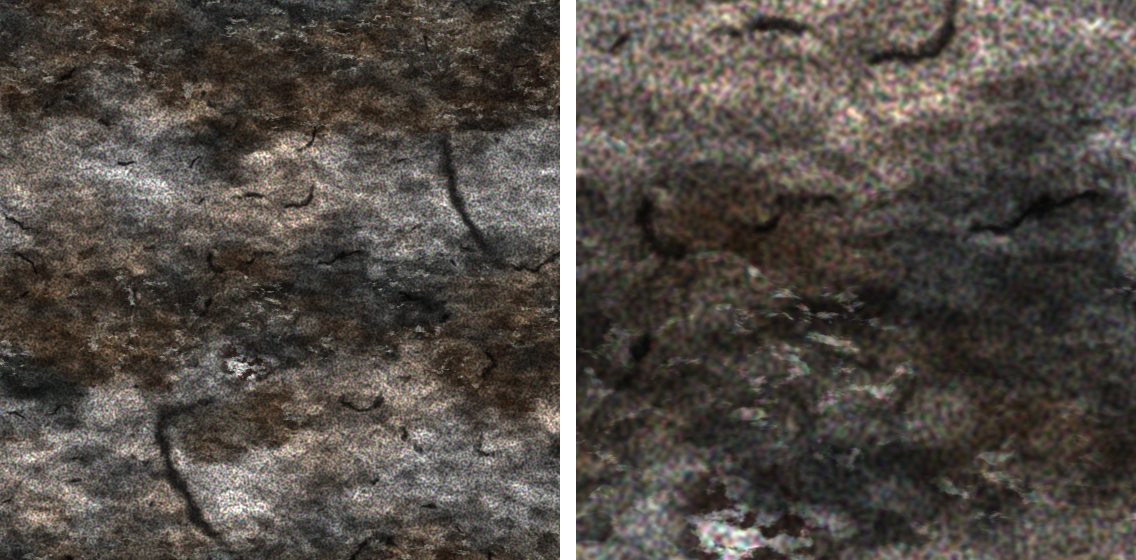
Left, the full canvas; right, a detail of the centre.
Write a Shadertoy shader that draws this texture.

```glsl
float hash(vec2 p) {
    vec3 a = fract(p.xyx * 0.1031);
    a += dot(a, a.yzx + 33.33);
    return fract((a.x + a.y) * a.z);
}

float corner(vec2 cell, vec2 offset) {
    float angle = 6.2832 * hash(cell);
    return dot(vec2(cos(angle), sin(angle)), offset);
}

float gradientNoise(vec2 p) {
    vec2 i = floor(p), f = p - i;
    vec2 u = f * f * f * (f * (f * 6.0 - 15.0) + 10.0);
    vec2 e = vec2(1, 0);
    return mix(mix(corner(i, f), corner(i + e, f - e), u.x),
               mix(corner(i + e.yx, f - e.yx), corner(i + 1.0, f - 1.0), u.x), u.y);
}

float fbm(vec2 p) {
    float sum = 0.0, amp = 1.0;
    for (int i = 0; i < 5; i++) {
        sum += amp * gradientNoise(p);
        p = mat2(1.6, 0.9, -0.9, 1.6) * p + 17.3;
        amp *= 0.6;
    }
    return sum;
}

// Soft grain, tinted separately in each channel, on a tilted lattice
vec3 colourGrain(vec2 p) {
    p = mat2(0.8, 0.6, -0.6, 0.8) * p + 3.0;
    float grey = gradientNoise(p * 215.0) + 0.45 * gradientNoise(p * 120.0 + 40.0);
    vec3 tint = vec3(gradientNoise(p * 160.0 + 91.0),
                     gradientNoise(p * 160.0 + 307.0),
                     gradientNoise(p * 160.0 + 533.0));
    return 0.62 * grey + 0.3 * tint;
}

void mainImage(out vec4 fragColor, in vec2 fragCoord) {
    vec2 p = fragCoord / iResolution.y;
    vec2 warp = vec2(fbm(p * 7.0 + 50.0), fbm(p * 7.0 + 80.0));
    vec2 ragged = vec2(fbm(p * 38.0 + 20.0), fbm(p * 38.0 + 60.0));
    vec2 w = p + 0.02 * warp + 0.007 * ragged;

    // Two rock courses, the upper one shifted by half a width
    float course = floor((w.y + 0.03) * 2.0);
    vec2 q = vec2(fract(w.x - 0.5 * course), w.y + 0.03 - 0.5 * course);

    // Pale stone below, dark weathered strata above
    float broad = fbm(p * vec2(3.5, 4.5) + 11.0);
    float stone = smoothstep(0.0, 0.16, q.y) * smoothstep(0.36, 0.25, q.y + 0.18 * broad);
    float strata = 1.0 - stone;
    float warmth = smoothstep(-0.4, 0.4, fbm(p * vec2(3.0, 5.0) + 130.0));

    // Curved crack bounding a cool boulder
    float bend = pow(clamp((0.28 - q.y) / 0.23, 0.0, 1.0), 2.2);
    float side = q.x - 0.295 - 0.11 * bend;
    float boulder = smoothstep(0.0, 0.03, side) * smoothstep(0.28, 0.12, side) * stone;
    warmth *= 1.0 - 0.7 * boulder;

    vec3 darkRock = mix(vec3(0.195, 0.2, 0.195), vec3(0.27, 0.215, 0.165), warmth);
    vec3 paleRock = mix(vec3(0.44, 0.435, 0.43), vec3(0.46, 0.415, 0.375), warmth);
    vec3 col = mix(darkRock, paleRock, stone);
    float blotches = fbm(p * vec2(6.0, 9.0) + 200.0);
    float lumps = fbm((p + 0.01 * warp) * vec2(24.0, 34.0) + 7.0);
    col *= 1.0 + 0.52 * blotches + (0.32 + 0.2 * strata) * lumps;
    col += 0.06 * boulder;

    // Chipped relief lit from above
    vec2 chip = (p + 0.02 * warp) * vec2(13.0, 20.0) + 30.0;
    col *= 1.0 + 0.5 * clamp(fbm(chip) - fbm(chip + vec2(0.08, 0.2)), -0.7, 0.7);

    // Mottled pale deposits on the strata
    float deposit = smoothstep(0.0, 0.5, fbm(p * vec2(6.0, 10.0) + 270.0));
    col = mix(col, vec3(0.4, 0.37, 0.325), 0.6 * deposit * strata);

    // Many small bright flakes, flattened along the layers
    vec2 layer = p + 0.012 * warp;
    float flakes = smoothstep(0.08, 0.5, fbm(layer * vec2(40.0, 72.0) + 400.0));
    float flakeZone = smoothstep(-0.3, 0.25, fbm(p * vec2(6.0, 10.0) + 350.0));
    col = mix(col, vec3(0.58, 0.57, 0.54), 0.65 * flakes * flakeZone * strata);

    // Dark gaps and deep stains, densest where stone meets strata
    vec3 soot = mix(vec3(0.105, 0.11, 0.105), vec3(0.14, 0.09, 0.055), warmth);
    float gaps = smoothstep(0.08, 0.45, fbm(layer * vec2(22.0, 42.0) + 600.0));
    float stain = smoothstep(0.05, 0.5, fbm((p + 0.01 * warp) * vec2(6.0, 12.0) + 650.0));
    float edge = stone * strata;
    col = mix(col, soot, min(gaps * (0.08 + 0.45 * strata + 0.8 * edge), 0.9));
    col = mix(col, soot, min(stain * (0.06 + 0.4 * strata + 1.2 * edge), 0.85));

    // Short broken fractures with ragged sides
    float fracture = smoothstep(0.07, 0.0, abs(gradientNoise(w * vec2(8.0, 11.0) + 700.0)));
    fracture *= smoothstep(0.15, 0.45, fbm(p * 12.0 + 800.0));
    col *= 1.0 - 0.7 * fracture;

    // Main crack, its ledge and the rusty hollow at the end
    float width = 0.012 + 0.012 * gradientNoise(p * 25.0);
    float crack = smoothstep(width + 0.01, 0.0, abs(side));
    crack *= smoothstep(0.03, 0.1, q.y) * smoothstep(0.32, 0.27, q.y);
    float ledge = smoothstep(0.014, 0.0, abs(q.y - 0.285 - 0.35 * (q.x - 0.295)));
    ledge *= smoothstep(0.28, 0.31, q.x) * smoothstep(0.45, 0.38, q.x);
    ledge *= smoothstep(-0.3, 0.2, lumps);
    col = mix(col, vec3(0.1, 0.097, 0.092), max(0.9 * crack, 0.75 * ledge));
    float hollow = smoothstep(1.2, 0.4, length((q - vec2(0.44, 0.38)) / vec2(0.06, 0.055)));
    hollow *= smoothstep(-0.15, 0.25, fbm(p * vec2(36.0, 50.0) + 900.0));
    col = mix(col, vec3(0.13, 0.085, 0.07), 0.85 * hollow);

    // Deepen the tonal range, then add grain
    col *= pow(max(dot(col, vec3(0.333)), 0.02) / 0.31, 0.14);
    col *= 1.0 + colourGrain(p);
    fragColor = vec4(clamp(col, 0.0, 1.0), 1.0);
}
```
